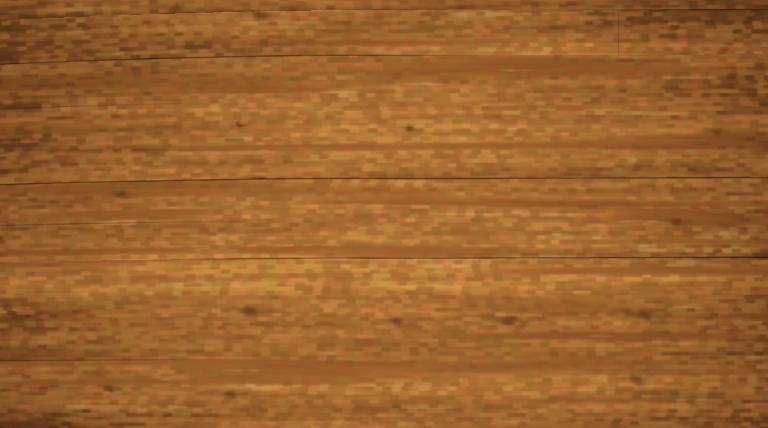
Write a Shadertoy shader that draws this texture.

```glsl
// Warm wooden planks: long horizontal grain, broken into short brick-like fibres,
// with russet streaks, small knots, thin broken seams and a vignette.
// Stretched value noise sets a tone, which a five-colour ramp turns into wood.

const vec3 UMBER  = vec3(0.42, 0.245, 0.115);
const vec3 BROWN  = vec3(0.54, 0.335, 0.15);
const vec3 TAN    = vec3(0.61, 0.395, 0.18);
const vec3 AMBER  = vec3(0.68, 0.445, 0.21);
const vec3 HONEY  = vec3(0.77, 0.53, 0.25);
const vec3 RUSSET = vec3(0.56, 0.31, 0.13);
const vec3 KNOT   = vec3(0.32, 0.19, 0.08);
const vec3 PALE   = vec3(0.85, 0.66, 0.39);

const float CENTRE_TONE = 0.87;
const float VIGNETTE    = 0.90;
const vec2 FIBRE_FREQ   = vec2(46.0, 98.0);  // fibres per canvas height
const vec2 KNOT_CELL    = vec2(0.34, 0.19);
const float KNOT_CHANCE = 0.55;
const float SEAM_WIDTH  = 0.0030;
const float BUTT_JOINT  = 1.445;

// Each seam: height, left end, right end, depth
const int SEAM_COUNT = 7;
const vec4 SEAMS[SEAM_COUNT] = vec4[](
    vec4(0.977, 1.445, 2.50, 0.46), vec4(0.872, -1.0, 1.00, 0.46),
    vec4(0.584, -1.0, 2.50, 0.50),  vec4(0.398, 0.50, 2.50, 0.52),
    vec4(0.765, -1.0, 0.35, 0.20),  vec4(0.486, -1.0, 0.45, 0.25),
    vec4(0.162, -1.0, 0.40, 0.20));

float hash(vec2 p) {
    vec3 q = fract(vec3(p.xyx) * 0.1031);
    q += dot(q, q.yzx + 33.33);
    return fract((q.x + q.y) * q.z);
}

// Value noise; a small softness turns it into blocks with smooth edges
float noise(vec2 p, float softness) {
    vec2 i = floor(p);
    vec2 f = smoothstep(0.5 - softness, 0.5 + softness, p - i);
    float low  = mix(hash(i), hash(i + vec2(1, 0)), f.x);
    float high = mix(hash(i + vec2(0, 1)), hash(i + vec2(1, 1)), f.x);
    return mix(low, high, f.y);
}

// Brick-like fibres: each row is shifted by a random amount
float fibres(vec2 p) {
    p *= FIBRE_FREQ;
    float row = floor(p.y);
    float blend = smoothstep(0.2, 0.8, p.y - row);
    float here = noise(vec2(p.x + 7.0 * hash(vec2(row, 3.0)), row + 0.01), 0.22);
    float next = noise(vec2(p.x + 7.0 * hash(vec2(row + 1.0, 3.0)), row + 1.01), 0.22);
    return mix(here, next, blend);
}

vec3 woodRamp(float tone) {
    float t = clamp(tone, 0.0, 1.0) * 4.0;
    vec3 c = mix(UMBER, BROWN, clamp(t, 0.0, 1.0));
    c = mix(c, TAN, clamp(t - 1.0, 0.0, 1.0));
    c = mix(c, AMBER, clamp(t - 2.0, 0.0, 1.0));
    c = mix(c, HONEY, clamp(t - 3.0, 0.0, 1.0));
    c *= 1.0 + 0.35 * clamp(tone - 1.0, 0.0, 0.5);
    return c * (1.0 + 0.7 * clamp(tone, -0.6, 0.0));
}

// At most one ragged knot with a smeared tail per cell
float knots(vec2 p) {
    vec2 cell = floor(p / KNOT_CELL);
    vec2 spot = 0.25 + 0.5 * vec2(hash(cell + 11.3), hash(cell + 47.9));
    vec2 d = p - (cell + spot) * KNOT_CELL;
    d.y += 0.12 * d.x + 0.008 * (noise(p * 80.0, 0.5) - 0.5);
    float size = mix(0.6, 1.4, hash(cell + 71.7));
    float core = 1.0 - smoothstep(0.1, 1.2, length(d / (vec2(0.022, 0.013) * size)));
    float tail = 1.0 - smoothstep(0.0, 1.0, length(d / (vec2(0.065, 0.012) * size)));
    return step(hash(cell + 5.1), KNOT_CHANCE) * max(0.65 * core, 0.3 * tail);
}

void mainImage(out vec4 fragColor, in vec2 fragCoord) {
    vec2 uv = fragCoord / iResolution.xy;
    vec2 p = fragCoord / iResolution.y;

    // Boards bend down toward the left side
    float bend = max(0.0, 1.0 - p.x / 0.9);
    p.y += 0.025 * bend * bend * p.y;
    float wobble = 0.003 * (noise(vec2(p.x * 4.0, 2.0), 0.5) - 0.5);

    // Seams, the darker wood above them, and the board number
    float seam = 0.0, shade = 0.0, board = 0.0;
    for (int i = 0; i < SEAM_COUNT; i++) {
        vec4 s = SEAMS[i];
        float d = p.y - s.x + wobble;
        float span = smoothstep(s.y - 0.2, s.y + 0.2, p.x)
                   * (1.0 - smoothstep(s.z - 0.2, s.z + 0.2, p.x));
        float line = 1.0 - smoothstep(0.0, SEAM_WIDTH, abs(d));
        float wear = mix(0.55, 1.15, noise(vec2(p.x * 14.0, s.x * 90.0), 0.5));
        seam = max(seam, line * span * s.w * wear);
        shade = max(shade, step(0.0, d) * exp(-max(d, 0.0) / 0.035) * span * s.w);
        if (s.w > 0.4) board += step(0.0, d);
    }
    float joint = 1.0 - smoothstep(0.0, SEAM_WIDTH, abs(p.x - BUTT_JOINT));
    seam = max(seam, 0.15 * joint * step(0.872, p.y) * step(p.y, 0.977));

    // Grain from broad bands down to single fibres
    vec2 g = p + vec2(3.7, 1.3) * board;
    float fibre = fibres(g);
    float tint  = fibres(g + 8.3);
    g.y += 0.010 * (noise(g * vec2(2.0, 5.0), 0.5) - 0.5);
    float bands   = noise(g * vec2(1.2, 18.0), 0.5);
    float streaks = noise(g * vec2(2.6, 62.0) + 19.0, 0.5);
    float fine    = noise(g * vec2(9.0, 125.0) + 37.0, 0.5);
    float grain = 0.42 * bands + 0.34 * streaks + 0.24 * fine + 0.42 * fibre - 0.71;

    vec2 q = 2.0 * uv - 1.0;
    float falloff = dot(q * q, vec2(0.62, 0.38));
    float tone = CENTRE_TONE + grain - VIGNETTE * falloff - 0.28 * shade;
    vec3 col = woodRamp(tone);

    // Narrow russet streaks, reddish fibres and rare pale flecks
    float red = smoothstep(0.60, 0.95, noise(g * vec2(1.5, 46.0) + 53.0, 0.5));
    float dim = 1.0 - 0.3 * falloff;
    col = mix(col, RUSSET * dim, red * (0.3 + 0.4 * fibre));
    col *= mix(vec3(0.97, 1.03, 0.98), vec3(1.03, 0.95, 1.01), tint);
    float fleck = smoothstep(0.80, 0.95, noise(g * vec2(5.0, 60.0) + 81.0, 0.5));
    col = mix(col, PALE * dim, 0.5 * fleck * fibre);

    col = mix(col, KNOT, knots(g));
    col *= 1.0 - seam;
    fragColor = vec4(col, 1.0);
}
```
